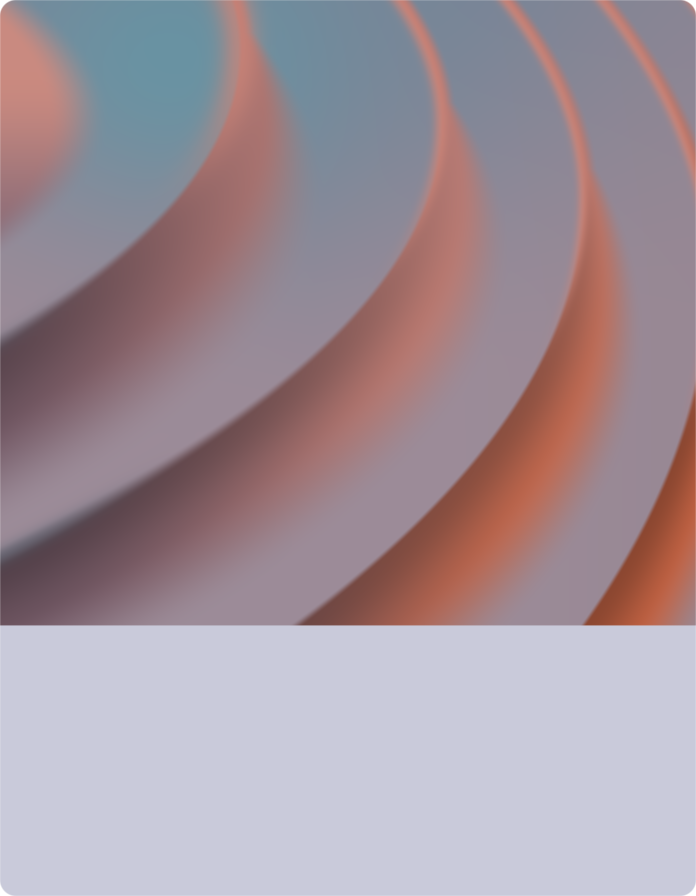
This background is drawn by a WebGL 1 fragment shader. Its source:

```glsl
precision highp float;
uniform vec2 u_resolution;

#define PANEL_TOP 0.302
#define CORNER 0.018
#define PANEL vec3(0.788, 0.793, 0.853)
#define MAUVE vec3(0.61, 0.545, 0.595)
#define SLATE vec3(0.47, 0.52, 0.59)
#define TEAL vec3(0.37, 0.60, 0.66)
#define ROSE vec3(0.71, 0.475, 0.45)
#define EMBER vec3(0.72, 0.365, 0.25)
#define DUSK vec3(0.42, 0.325, 0.37)
#define RIM vec3(0.80, 0.52, 0.47)

// q.x runs right and q.y runs down from the top, in canvas heights.
vec3 plateauColor(vec2 q) {
  float cool = 1.0 - smoothstep(0.0, 0.5, q.y + 0.3 * abs(q.x - 0.35));
  vec3 c = mix(MAUVE, SLATE, cool);
  vec2 glow = (q - vec2(0.19, 0.07)) / vec2(0.19, 0.16);
  c = mix(c, TEAL, 0.65 * exp(-dot(glow, glow)));
  return mix(c, MAUVE * 0.95, 0.5 * smoothstep(0.5, 0.8, q.x));
}

// across is 0 at the crest and 1 at the foot of the slope.
vec3 slopeColor(vec2 q, float across) {
  float lit = smoothstep(-0.1, 0.55, q.x - 0.4 * q.y + 0.15);
  vec3 warm = mix(ROSE, EMBER, smoothstep(0.7, 1.3, q.x + q.y));
  float shade = mix(0.76, 1.06, smoothstep(0.0, 0.8, across));
  return mix(DUSK, warm, lit) * mix(1.0, shade, smoothstep(0.1, 0.5, q.y));
}

// Rounded mound at the centre of the rings
vec3 innerMound(vec3 c, vec2 q) {
  float dy = q.y - 0.13;
  float edge = q.x - 0.098 + 5.0 * dy * dy;
  vec3 mound = mix(vec3(0.79, 0.54, 0.50), vec3(0.56, 0.43, 0.47),
                   smoothstep(0.08, 0.27, q.y));
  return mix(mound, c, smoothstep(-0.045, 0.025, edge));
}

// Parabolic crest k, with the slope and plateau to its right
vec3 addRidge(vec3 c, vec2 q, float k, float pixel) {
  vec2 tip = vec2(0.268 + 0.224 * pow(k, 0.772), 0.055 + 0.083 * k);
  float dy = q.y - tip.y;
  float bend = 2.53 / (1.0 + 0.2 * k * k);
  bend *= dy < 0.0 ? 1.15 + 0.033 * k * k : 1.0;
  float side = q.x - tip.x + bend * dy * dy;
  float steep = 2.0 * bend * dy;
  float dist = side / sqrt(1.0 + steep * steep);

  // The slope widens below the tip and melts into the plateau.
  float width = max((0.66 - 0.145 * k) * dy + 0.018, 0.006);
  float foot = smoothstep(0.55 * width, 1.2 * width + 0.012, side);
  vec3 surface = mix(slopeColor(q, side / width), plateauColor(q), foot);

  float blur = 0.003 + 0.008 * smoothstep(0.5, 0.0, q.x) * smoothstep(0.1, 0.5, q.y);
  blur = max(blur, pixel);
  c = mix(c, surface, smoothstep(-blur, blur, dist));

  // Warm light along the upper crest, cool fringe at the lower left
  float rimWidth = 0.006 + 0.015 * exp(-2.0 * k);
  float rim = exp(-pow(dist / rimWidth, 2.0)) * (1.0 - smoothstep(0.0, 0.2, dy));
  c = mix(c, RIM, 0.75 * rim);
  float fringe = exp(-pow(dist / 0.011, 2.0)) * smoothstep(0.22, 0.0, q.x);
  return mix(c, SLATE * 0.75, 0.5 * fringe * smoothstep(0.25, 0.5, q.y));
}

void main() {
  vec2 p = gl_FragCoord.xy / u_resolution.y;
  vec2 size = vec2(u_resolution.x / u_resolution.y, 1.0);
  float pixel = 1.0 / u_resolution.y;
  vec2 q = vec2(p.x, 1.0 - p.y);

  // Rings from the inside out
  vec3 color = innerMound(plateauColor(q), q);
  for (int i = 0; i < 5; i++) {
    color = addRidge(color, q, float(i), pixel);
  }

  // Flat panel below
  color = mix(PANEL, color, smoothstep(-pixel, pixel, p.y - PANEL_TOP));

  // Rounded card on white
  vec2 corner = abs(p - 0.5 * size) - 0.5 * size + CORNER;
  float outside = length(max(corner, 0.0)) - CORNER;
  color = mix(color, vec3(1.0), smoothstep(-pixel, pixel, outside));
  gl_FragColor = vec4(color, 1.0);
}
```
